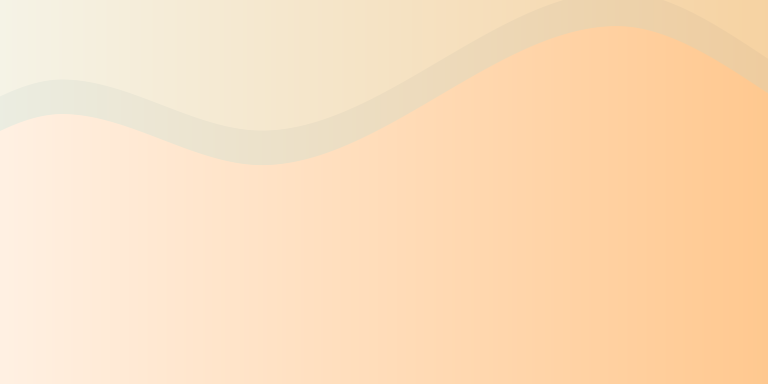
This background is drawn by a Shadertoy shader. Its source:

```glsl
// Soft peach background with a rolling wave and a pale ribbon above it.

// Height of the wave crest: smooth rises and falls joined at their extrema.
float waveHeight(float x) {
    float height = 0.510;
    height += 0.193 * smoothstep(-0.180, 0.081, x);
    height -= 0.133 * smoothstep(0.081, 0.341, x);
    height += 0.362 * smoothstep(0.341, 0.803, x);
    height -= 0.346 * smoothstep(0.803, 1.194, x);
    return height;
}

// Antialiased coverage of the region below a given height.
float coverBelow(float y, float height) {
    float distanceUp = y - height;
    float edge = max(fwidth(distanceUp), 1e-5);
    return 1.0 - smoothstep(-0.5 * edge, 0.5 * edge, distanceUp);
}

void mainImage(out vec4 fragColor, in vec2 fragCoord) {
    const float ribbonThickness = 0.090;
    vec2 uv = fragCoord / iResolution.xy;

    // Horizontal gradients of the three layers
    vec3 sky    = mix(vec3(0.960, 0.953, 0.902), vec3(0.965, 0.825, 0.635), uv.x);
    vec3 ribbon = mix(vec3(0.922, 0.928, 0.882), vec3(0.933, 0.800, 0.622), uv.x);
    vec3 peach  = mix(vec3(1.000, 0.942, 0.888), vec3(0.998, 0.785, 0.562), uv.x);

    // Stack the layers from back to front
    float crest = waveHeight(uv.x);
    vec3 color = mix(sky, ribbon, coverBelow(uv.y, crest + ribbonThickness));
    color = mix(color, peach, coverBelow(uv.y, crest));

    fragColor = vec4(color, 1.0);
}
```
